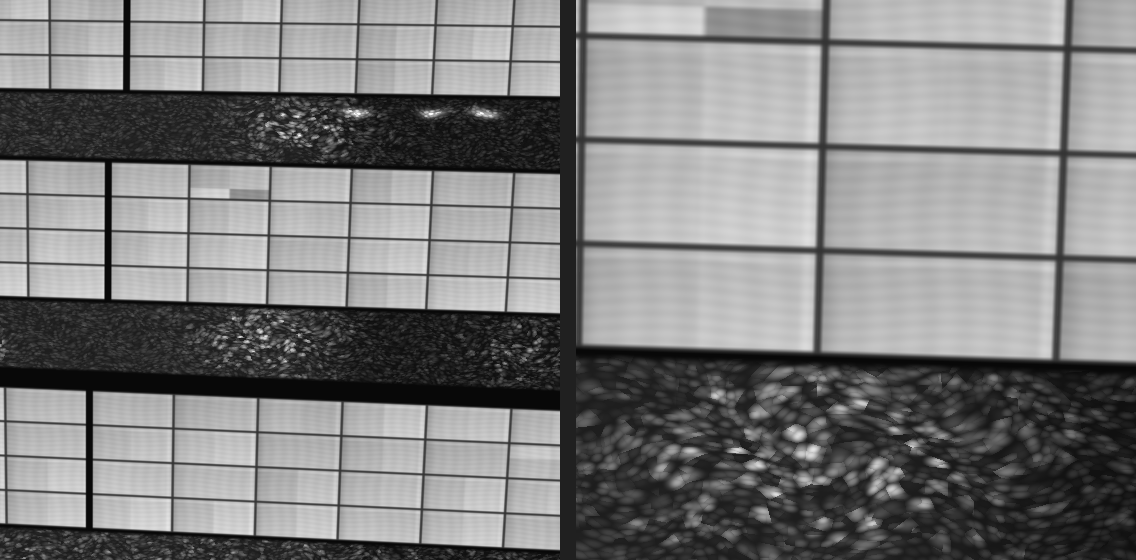
Left: the whole. Right: its middle third, enlarged.
Give the GLSL for this pattern, as a Shadertoy shader.

```glsl
// Three tilted rows of grey solar panels above dark, speckled ground.

const float PANELS_PER_ROW_HEIGHT = 4.0;

float hash(vec2 p) {
    vec3 q = fract(vec3(p.xyx) * vec3(0.1031, 0.1030, 0.0973));
    q += dot(q, q.yzx + 33.33);
    return fract((q.x + q.y) * q.z);
}

// Cellular noise: x = distance to nearest point, y = random value of that point
vec2 cellular(vec2 p) {
    vec2 base = floor(p), nearest = vec2(9.0, 0.0);
    for (int j = -1; j <= 1; j++)
    for (int i = -1; i <= 1; i++) {
        vec2 id = base + vec2(i, j);
        vec2 point = id + vec2(hash(id), hash(id + 71.3));
        float d = length(p - point);
        if (d < nearest.x) nearest = vec2(d, hash(id + 19.7));
    }
    return nearest;
}

float line(float d, float halfWidth, float soft) {
    return 1.0 - smoothstep(halfWidth - soft, halfWidth + soft, abs(d));
}

float band(float x, float lo, float hi, float soft) {
    return smoothstep(lo - soft, lo + soft, x) * (1.0 - smoothstep(hi - soft, hi + soft, x));
}

float clump(vec2 p, vec2 centre, vec2 radius) {
    vec2 d = (p - centre) / radius;
    return exp(-dot(d, d));
}

float isCell(vec2 id, vec2 target) {
    return 1.0 - step(0.1, distance(id, target));
}

// Soil, grass clumps and pale glints
float groundTone(vec2 p) {
    vec2 warped = p + 0.004 * sin(p.yx * vec2(71.0, 53.0) + 2.0 * sin(p * 37.0));
    vec2 coarse = cellular(warped * vec2(75.0, 125.0));
    vec2 fine = cellular(warped * vec2(130.0, 240.0) + 17.0);
    float speck = smoothstep(0.75, 0.05, coarse.x) * coarse.y * coarse.y;
    float grain = smoothstep(0.8, 0.1, fine.x) * fine.y;

    float grass = clump(p, vec2(0.54, 0.23), vec2(0.10, 0.06))
                + clump(p, vec2(0.48, 0.60), vec2(0.12, 0.07))
                + 0.6 * clump(p, vec2(0.93, 0.62), vec2(0.10, 0.06))
                + 0.6 * clump(p, vec2(0.0, 0.62), vec2(0.03, 0.03))
                + 0.35 * smoothstep(0.93, 0.97, p.y);
    float soil = mix(0.115, 0.06, smoothstep(0.5, 0.68, p.x));
    float tone = soil + 0.13 * grain + 0.11 * speck;
    tone += grass * (0.55 * speck + 0.28 * grain * coarse.y);

    for (int k = 0; k < 3; k++) {
        float n = float(k);
        vec2 centre = vec2(0.638 + 0.157 * n - 0.0215 * n * n, 0.199 + 0.001 * n);
        tone += 0.9 * clump(warped, centre, vec2(0.022, 0.007)) * (0.6 + 0.6 * grain);
    }
    return tone;
}

// q counts panels across and down; pitch is the size of one panel
float panelTone(vec2 q, vec2 pitch, float row, float soft) {
    vec2 id = floor(q), f = fract(q);
    vec2 edge = (0.5 - abs(f - 0.5)) * pitch;
    vec2 seed = id + vec2(20.0 + row * 31.0, 10.0);
    float rightHalf = smoothstep(0.48, 0.52, f.x);

    // Sheen, half-panel steps and fine cell streaks
    float tone = 0.655 + 0.02 * min(row, 1.0) + 0.06 * (hash(seed) - 0.5);
    tone += 0.08 * f.y + 0.012 * id.y;
    tone += (rightHalf - 0.5) * 0.09 * (hash(seed + 5.1) - 0.35);
    tone += 0.012 * sin(q.y * 49.0 + 2.0 * sin(q.x * 5.0 + row));
    tone += 0.012 * sin(q.x * 43.0 + sin(q.y * 3.0));
    tone -= 0.15 * exp(-f.x * 14.0);
    tone += 0.05 * line(f.x - 0.95, 0.02, 0.02) + 0.05 * line(f.y - 0.1, 0.03, 0.03);

    // Odd modules
    float strip = smoothstep(0.66, 0.72, f.y);
    tone += isCell(vec3(id, row).xy, vec2(1.0, 0.0)) * isCell(vec2(row), vec2(1.0))
          * strip * mix(0.12, -0.19, rightHalf);
    tone += isCell(id, vec2(5.0, 1.0)) * isCell(vec2(row), vec2(2.0))
          * band(f.y, 0.1, 0.42, 0.04) * 0.09;

    // Seams and the wide gap between tables
    tone = mix(tone, 0.19, 0.9 * line(edge.y, 0.0019, soft));
    tone = mix(tone, 0.20, 0.9 * line(edge.x, 0.0022, soft));
    return mix(tone, 0.035, line(q.x * pitch.x, 0.0062, soft));
}

void mainImage(out vec4 fragColor, in vec2 fragCoord) {
    vec2 p = fragCoord / iResolution.y;
    p.y = 1.0 - p.y;
    float soft = max(0.0017, 1.0 / iResolution.y);
    float tone = groundTone(p);

    // Rows grow steeper and wider towards the bottom
    for (int i = 0; i < 3; i++) {
        float row = float(i);
        float top = -0.087 + 0.3535 * row + 0.0176 * row * row + (0.009 + 0.0165 * row) * p.x;
        float height = 0.2455 + 0.006 * p.x;
        float y = p.y - top;
        float v = y / height;
        float leaned = p.x + (v - 0.5) * 0.02 * (p.x - 0.15);
        vec2 pitch = vec2(0.1378 + 0.0057 * row, height / PANELS_PER_ROW_HEIGHT);
        vec2 q = vec2((leaned - 0.2266 + 0.0335 * row) / pitch.x, v * PANELS_PER_ROW_HEIGHT);

        float shadow = max(0.007, 0.036 * (row - 1.0));
        tone = mix(tone, 0.03, band(y, -shadow, height + 0.006, 2.0 * soft));
        tone = mix(tone, panelTone(q, pitch, row, soft), band(y, 0.0, height, soft));
    }
    fragColor = vec4(vec3(clamp(tone, 0.0, 1.0)), 1.0);
}
```
